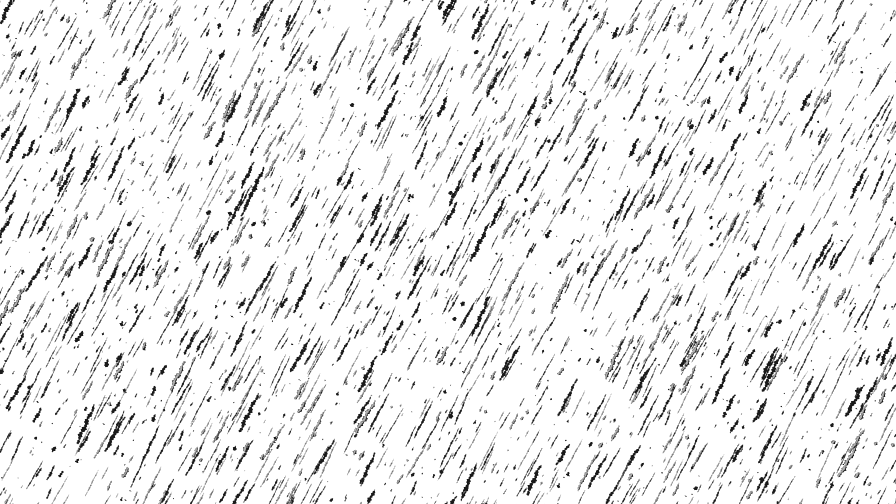
Write a Shadertoy shader that draws this pattern.

```glsl
#define SLANT 1.085         // stroke angle in radians
#define SLANT_SPREAD 0.07   // random turn of each stroke
#define DENSITY 0.60        // chance that a cell holds a stroke
#define CLUMPING 0.22       // how unevenly strokes gather
#define THIN 0.0008         // half widths, in canvas heights
#define THICK 0.0036
#define ROUGHNESS 0.35      // unevenness of the stroke edges
#define HOLLOW_SHARE 0.35   // strokes with a pale core
#define SOFTNESS 1.15       // filter width in pixels

const vec3 PAPER = vec3(1.0);
const vec3 INK = vec3(0.10);

vec4 hash4(vec2 p) {
    vec4 h = fract(p.xyxy * vec4(0.1031, 0.1030, 0.0973, 0.1099));
    h += dot(h, h.wzxy + 33.33);
    return fract((h.xxyz + h.yzzw) * h.zywx);
}

// Share of a filter of width f, centred at x, inside the band -halfSize..halfSize
float cover(float x, float halfSize, float f) {
    float overlap = min(x + 0.5 * f, halfSize) - max(x - 0.5 * f, -halfSize);
    return clamp(overlap / f, 0.0, 1.0);
}

// Large, loose clumps from layered sines
float clumps(vec2 p) {
    return sin(p.x * 23.0 + 2.0 * sin(p.y * 7.0))
         * sin(p.y * 13.0 + 1.5 * sin(p.x * 11.0))
         + 0.6 * sin(p.x * 61.0 + 3.0 * sin(p.y * 17.0));
}

// One tapered, ragged stroke; q.x runs across it, q.y along it
float stroke(vec2 q, float halfLength, float halfWidth, float hollow, float phase, float f) {
    float t = clamp(q.y / halfLength, -1.0, 1.0);
    float ragged = sin(q.y * 420.0 + phase) + 0.7 * sin(q.y * 1130.0 + phase * 3.0);
    float taper = sqrt(1.0 - 0.9 * t * t) * (1.0 - 0.2 * t);
    float width = halfWidth * taper * (1.0 + ROUGHNESS * ragged);
    float bend = 0.35 * halfWidth * sin(q.y * 190.0 + phase * 2.0);
    float x = q.x + bend;
    float body = cover(x, width, f);
    float core = cover(x + 0.2 * width, 0.55 * width, f);
    return (body - 0.65 * hollow * core) * cover(q.y, halfLength, f);
}

// Jittered cells, each with at most one stroke; returns the ink left out
float bareLayer(vec2 q, vec2 cell, vec2 lengths, vec2 widths, float chance, float seed, float f) {
    float bare = 1.0;
    vec2 home = floor(q / cell);
    for (int j = -1; j <= 1; j++) {
        for (int i = -1; i <= 1; i++) {
            vec2 id = home + vec2(i, j);
            vec4 shape = hash4(id + seed);
            vec4 trait = hash4(id + seed + 171.7);
            vec2 centre = (id + shape.xy) * cell;
            if (trait.x > chance + CLUMPING * clumps(centre)) continue;

            vec2 d = q - centre;
            d.x += d.y * SLANT_SPREAD * (trait.y - 0.5) * 2.0;
            float halfLength = mix(lengths.x, lengths.y, shape.z * shape.z);
            float halfWidth = mix(widths.x, widths.y, pow(shape.w, 3.0));
            float hollow = step(trait.z, HOLLOW_SHARE);
            bare *= 1.0 - stroke(d, halfLength, halfWidth, hollow, trait.w * 6.283, f);
        }
    }
    return bare;
}

void mainImage(out vec4 fragColor, in vec2 fragCoord) {
    vec2 p = fragCoord / iResolution.y;
    float f = SOFTNESS / iResolution.y;

    // Turn the canvas so that y follows the strokes
    vec2 along = vec2(cos(SLANT), sin(SLANT));
    vec2 q = vec2(dot(p, vec2(along.y, -along.x)), dot(p, along)) + 3.0;

    // Two layers of strokes, then fine specks
    vec2 widths = vec2(THIN, THICK);
    float bare = bareLayer(q, vec2(0.018, 0.060), vec2(0.004, 0.045), widths, DENSITY, 11.0, f);
    bare *= bareLayer(q + 0.37, vec2(0.017, 0.063), vec2(0.004, 0.045), widths, DENSITY, 53.0, f);
    bare *= bareLayer(q + 0.71, vec2(0.026, 0.031), vec2(0.001, 0.005), vec2(THIN, 0.0024), 0.45, 97.0, f);

    fragColor = vec4(mix(INK, PAPER, bare), 1.0);
}
```
